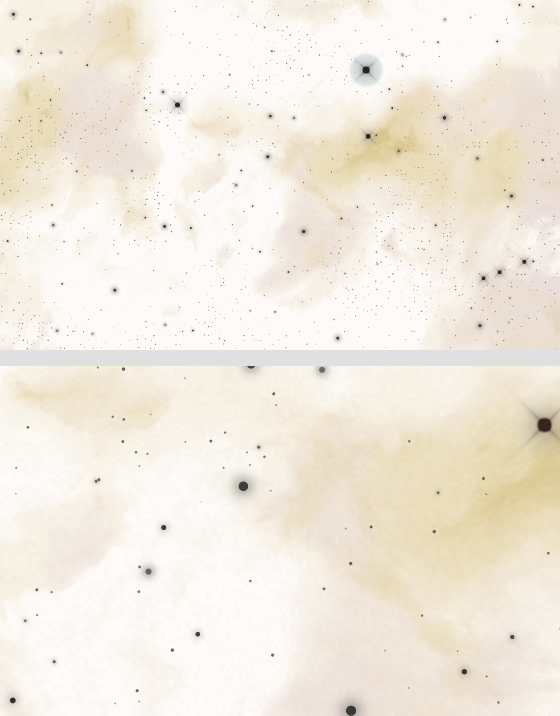
Top: the whole. Bottom: its middle third, enlarged.
Reproduce this texture procedurally as a WebGL 2 fragment shader.

```glsl
#version 300 es
precision highp float;
// Pale clouds of cream, khaki and lilac strewn with dark stars, like an inverted night sky.
// Warped fractal noise plus broad glows gives a density that a colour ramp paints;
// hashed grids scatter specks and stars, and a loop adds the bright spiked ones.
uniform vec2 u_resolution;
out vec4 fragColor;

const vec3 WHITE = vec3(0.993, 0.981, 0.971);
const vec3 CREAM = vec3(0.972, 0.950, 0.903);
const vec3 TAN   = vec3(0.950, 0.908, 0.836);
const vec3 KHAKI = vec3(0.920, 0.868, 0.735);
const vec3 OCHRE = vec3(0.850, 0.780, 0.560);
const vec3 LILAC = vec3(0.922, 0.872, 0.868);
const vec3 INK   = vec3(0.100, 0.110, 0.110);

vec2 hash22(vec2 p) {
  vec3 q = fract(p.xyx * vec3(0.1031, 0.1030, 0.0973));
  q += dot(q, q.yzx + 33.33);
  return fract((q.xx + q.yz) * q.zy);
}

float valueNoise(vec2 p) {
  vec2 i = floor(p), f = fract(p);
  f = f * f * f * (f * (f * 6.0 - 15.0) + 10.0);
  float low = mix(hash22(i).x, hash22(i + vec2(1, 0)).x, f.x);
  float high = mix(hash22(i + vec2(0, 1)).x, hash22(i + vec2(1, 1)).x, f.x);
  return mix(low, high, f.y);
}

float fbm(vec2 p) {
  float sum = 0.0, amp = 0.5;
  for (int i = 0; i < 6; i++) {
    sum += amp * valueNoise(p);
    p = mat2(0.8, 0.6, -0.6, 0.8) * p * 2.03 + 17.3;
    amp *= 0.5;
  }
  return sum;
}

// Soft elliptical bump
float glow(vec2 p, vec2 center, vec2 radius) {
  vec2 d = (p - center) / radius;
  return exp(-dot(d, d));
}

float cloudDensity(vec2 p) {
  vec2 warp = vec2(fbm(p * 4.0 + 31.0), fbm(p * 4.0 + 67.0)) - 0.5;
  vec2 q = p + 0.22 * warp;
  float d = 0.82 * fbm(q * 3.4 + 5.0) + 0.09;
  // Fine slanted wisps and small dense blotches
  vec2 along = mat2(0.85, 0.53, -0.53, 0.85) * q;
  d += 0.18 * (fbm(along * vec2(18.0, 7.0)) - 0.5);
  d += 0.20 * smoothstep(0.58, 0.82, fbm(q * 8.0 + 90.0));
  // Broad light and shade
  d += 0.23 * glow(q, vec2(1.06, 0.67), vec2(0.14, 0.15));
  d += 0.13 * glow(q, vec2(1.47, 0.52), vec2(0.32, 0.24));
  d += 0.05 * glow(q, vec2(0.50, 0.58), vec2(0.80, 0.22));
  d += 0.07 * glow(q, vec2(1.50, 0.12), vec2(0.24, 0.22));
  d += 0.09 * glow(q, vec2(0.70, 1.02), vec2(0.35, 0.10));
  d -= 0.10 * glow(q, vec2(0.50, 0.12), vec2(0.60, 0.22));
  d -= 0.13 * glow(q, vec2(1.33, 0.90), vec2(0.24, 0.13));
  return d;
}

vec3 cloudColor(float d, float lilac) {
  vec3 c = mix(WHITE, CREAM, smoothstep(0.36, 0.50, d));
  c = mix(c, TAN, smoothstep(0.50, 0.60, d));
  c = mix(c, KHAKI, smoothstep(0.58, 0.72, d));
  c = mix(c, OCHRE, smoothstep(0.72, 0.90, d));
  return mix(c, LILAC, lilac * smoothstep(0.40, 0.58, d));
}

// One dot per lucky grid cell, with a faint halo; returns ink coverage
float dotLayer(vec2 p, float cells, float chance, float radius, float halo, float seed) {
  vec2 id = floor(p * cells);
  vec2 pick = hash22(id + seed);
  vec2 center = (id + 0.25 + 0.5 * hash22(id + seed + 41.0)) / cells;
  float r = radius * mix(0.45, 1.0, pick.y * pick.y);
  float dist = length(p - center), px = 0.7 / u_resolution.y;
  float core = 1.0 - smoothstep(r - px, r + px, dist);
  float rim = halo * exp(-dist * dist / (5.0 * r * r));
  return step(pick.x, chance) * max(core * mix(0.5, 0.9, pick.y), rim);
}

// Dark core with crossed diagonal spikes
float spikedStar(vec2 d, float r) {
  vec2 a = abs(vec2(d.x + d.y, d.x - d.y)) * 0.7071;
  float spikes = exp(-a.x / (0.22 * r) - a.y / (1.7 * r))
               + exp(-a.y / (0.22 * r) - a.x / (1.7 * r));
  float core = 1.0 - smoothstep(0.45 * r, 1.05 * r, length(d));
  return clamp(core + 0.55 * spikes + 0.2 * exp(-dot(d, d) / (4.0 * r * r)), 0.0, 0.95);
}

void main() {
  vec2 p = gl_FragCoord.xy / u_resolution.y;
  float lilac = 0.75 * glow(p, vec2(1.50, 0.12), vec2(0.26, 0.24))
              + 0.60 * glow(p, vec2(0.80, 1.02), vec2(0.16, 0.10))
              + 0.65 * smoothstep(0.48, 0.66, fbm(p * 3.0 + 140.0));
  lilac *= 1.0 - glow(p, vec2(1.10, 0.66), vec2(0.22));
  vec3 color = cloudColor(cloudDensity(p), min(lilac, 0.9));
  color += 0.018 * (valueNoise(p * 260.0) - 0.5);

  // Specks gather in loose swarms; larger dots are rare
  float swarm = smoothstep(0.42, 0.72, fbm(p * 5.0 + 200.0));
  float ink = 0.75 * dotLayer(p, 85.0, 0.02 + 0.22 * swarm, 0.0016, 0.0, 3.0);
  ink = max(ink, dotLayer(p, 30.0, 0.07, 0.0028, 0.15, 11.0));
  ink = max(ink, dotLayer(p, 10.0, 0.17, 0.0056, 0.30, 23.0));
  color = mix(color, INK, ink);

  // Bright stars, the first one largest with a blue-grey disc
  for (int i = 0; i < 6; i++) {
    vec2 h = hash22(vec2(float(i) * 7.0 + 2.0, 59.0));
    vec2 center = i == 0 ? vec2(1.046, 0.80) : vec2(1.6, 1.0) * (0.06 + 0.88 * h);
    float r = i == 0 ? 0.0125 : mix(0.006, 0.0095, h.y);
    vec2 d = p - center;
    float disc = 1.0 - smoothstep(3.2 * r, 4.2 * r, length(d));
    color = mix(color, vec3(0.72, 0.79, 0.80), (i == 0 ? 0.42 : 0.10) * disc);
    color = mix(color, mix(INK, vec3(0.22, 0.10, 0.06), i == 0 ? 0.0 : h.x), spikedStar(d, r));
  }
  fragColor = vec4(clamp(color, 0.0, 1.0), 1.0);
}
```
